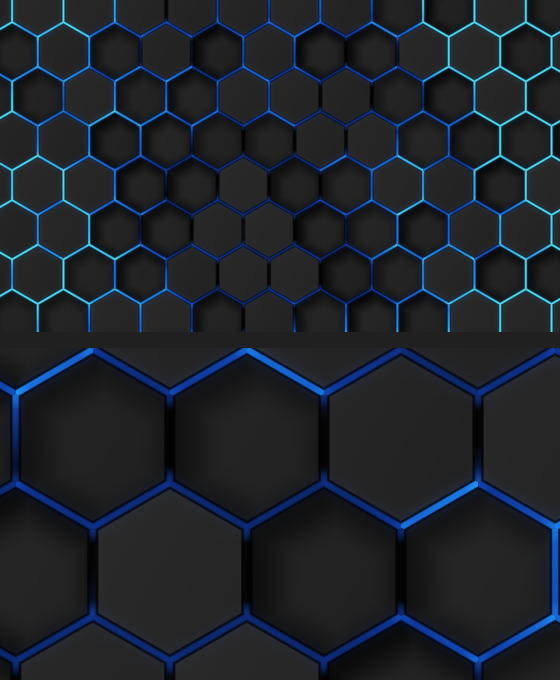
Top: the whole. Bottom: its middle third, enlarged.
A Shadertoy shader for this pattern:

```glsl
// Dark hexagonal tiles, some sunken in shadow, with neon light in the seams.
// Two interleaved grids give the nearest tile; its closest side gives the seam,
// whose hue follows a broad gradient, smooth noise and a hash per seam.

#define COLUMNS 10.9              // tiles across the canvas
#define ORIGIN vec2(1.235, 1.008) // one tile centre, from the top left
#define SEAM 0.020                // half width of the light line
#define GAP 0.036                 // half width of the dark gap
#define HALO 0.030                // falloff of the light on the tiles
#define SUNKEN 0.36               // share of lowered tiles
#define TILE vec3(0.145, 0.145, 0.147)
#define BLUE vec3(0.06, 0.23, 0.66)
#define AZURE vec3(0.10, 0.50, 0.92)
#define CYAN vec3(0.30, 0.88, 0.95)

const vec2 DIAG_A = vec2(0.5, 0.866025);
const vec2 DIAG_B = vec2(0.5, -0.866025);

float hash(vec2 p) {
    vec3 q = fract(p.xyx * 0.1031);
    q += dot(q, q.yzx + 33.33);
    return fract((q.x + q.y) * q.z);
}

float noise(vec2 p) {
    vec2 i = floor(p), f = fract(p);
    f = f * f * (3.0 - 2.0 * f);
    return mix(mix(hash(i), hash(i + vec2(1, 0)), f.x),
               mix(hash(i + vec2(0, 1)), hash(i + vec2(1, 1)), f.x), f.y);
}

// Offset from the nearest tile centre; tiles are one unit wide
vec2 hexLocal(vec2 p) {
    vec2 s = vec2(1.0, 1.732051);
    vec2 a = p - s * floor(p / s + 0.5);
    vec2 b = p - s * (floor(p / s) + 0.5);
    return dot(a, a) < dot(b, b) ? a : b;
}

// Distance inward from the tile border
float hexInset(vec2 l) {
    return 0.5 - max(abs(l.x), max(abs(dot(l, DIAG_A)), abs(dot(l, DIAG_B))));
}

// Integer key shared by all copies of a lattice point
vec2 latticeKey(vec2 p) {
    return floor(p * vec2(4.0, 2.309401) + 0.5) + 64.0;
}

void mainImage(out vec4 fragColor, in vec2 fragCoord) {
    float aa = COLUMNS / iResolution.x;
    vec2 canvas = vec2(fragCoord.x, iResolution.y - fragCoord.y) * aa;
    vec2 p = canvas - ORIGIN;
    vec2 l = hexLocal(p);
    vec2 centre = p - l;
    float d = hexInset(l);

    // Closest side: its outward normal and its shared key
    vec3 side = abs(vec3(l.x, dot(l, DIAG_A), dot(l, DIAG_B)));
    bool upright = side.x >= max(side.y, side.z);
    vec2 n = upright ? vec2(1, 0) : (side.y > side.z ? DIAG_A : DIAG_B);
    n *= dot(l, n) < 0.0 ? -1.0 : 1.0;
    float seamRandom = hash(latticeKey(centre + 0.5 * n));
    float corner = smoothstep(0.17, 0.28, abs(dot(l, vec2(-n.y, n.x))));

    // Tile face with a soft sheen
    vec2 key = latticeKey(centre);
    float tone = 0.95 + 0.12 * hash(key + 17.0) - 0.10 * l.x - 0.06 * l.y;
    vec3 col = TILE * tone;

    // Lowered tiles: shadow falls from the upper left rim
    if (hash(key + 5.0) < SUNKEN) {
        float depth = mix(0.5, 0.9, hash(key + 41.0));
        float lit = smoothstep(-0.06, 0.30, hexInset(l - vec2(0.08, 0.06)));
        col *= mix(1.0 - depth, 0.95, lit);
    }

    // Light level: dim in the middle, bright towards both sides
    float level = 0.75 * length((canvas - vec2(4.9, 3.8)) / vec2(4.6, 6.0))
                + 0.55 * (noise(canvas * 0.9 + 20.0) - 0.5)
                + 0.30 * (seamRandom - 0.5) + 0.08 * corner;
    vec3 light = mix(BLUE, AZURE, smoothstep(0.30, 0.62, level));
    light = mix(light, CYAN, smoothstep(0.55, 0.85, level));
    float power = upright ? smoothstep(0.20, 0.48, level)
                          : mix(0.55, 1.0, smoothstep(0.05, 0.5, level));
    power = max(power, 0.6 * corner);

    // Dark gap, halo on the tiles, then the line itself
    col *= mix(0.12, 1.0, smoothstep(GAP - aa, GAP + aa, d));
    col += mix(BLUE, light, 0.35) * power * 0.45 * exp(-d / HALO);
    float line = 1.0 - smoothstep(SEAM - aa, SEAM + aa, d);
    col = mix(col, light, line * power);

    fragColor = vec4(col, 1.0);
}
```
